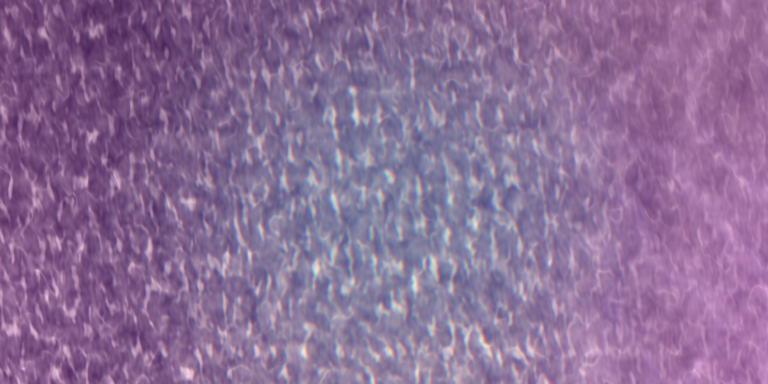
Write a Shadertoy shader that draws this texture.

```glsl
// Crinkled violet film with pale upright flecks and a blue-grey iridescent centre.

const vec3 LEFT_TOP = vec3(0.48, 0.32, 0.50);
const vec3 LEFT_LOW = vec3(0.58, 0.41, 0.59);
const vec3 RIGHT_TOP = vec3(0.61, 0.42, 0.59);
const vec3 RIGHT_LOW = vec3(0.67, 0.46, 0.66);
const vec3 CORE = vec3(0.53, 0.53, 0.64);
const vec3 CORE_LOW = vec3(0.61, 0.56, 0.66);
const vec3 CREASE_TINT = vec3(0.92, 0.92, 0.76);
const vec3 CORE_TINT = vec3(0.95, 0.95, 0.58);
const vec2 GLOW_CENTRE = vec2(1.04, 0.42);
const vec2 GLOW_RADIUS = vec2(0.54, 0.56);
const vec2 FRINGE_SHIFT = vec2(0.0045, 0.0020);
const float CREASE_MEAN = 0.17;
const float CONTRAST_LEFT = 0.46;
const float CONTRAST_RIGHT = 0.27;

vec2 hashDirection(vec2 cell) {
    vec3 h = fract(vec3(cell.xyx) * vec3(0.1031, 0.1030, 0.0973));
    h += dot(h, h.yzx + 33.33);
    float angle = 6.2832 * fract((h.x + h.y) * h.z);
    return vec2(cos(angle), sin(angle));
}

float gradientNoise(vec2 p) {
    vec2 i = floor(p), f = p - i;
    vec2 u = f * f * f * (f * (f * 6.0 - 15.0) + 10.0);
    vec2 e = vec2(1.0, 0.0);
    float a = dot(hashDirection(i), f);
    float b = dot(hashDirection(i + e.xy), f - e.xy);
    float c = dot(hashDirection(i + e.yx), f - e.yx);
    float d = dot(hashDirection(i + e.xx), f - e.xx);
    return mix(mix(a, b, u.x), mix(c, d, u.x), u.y);
}

// Smooth bright line along the zero contour of a noise value
float ridge(float n, float width) {
    n /= width;
    return 1.0 / (1.0 + n * n);
}

// Ragged cell walls, short upright flecks, dimples and grain
float creases(vec2 p, float softness) {
    vec2 q = p + 0.010 * vec2(gradientNoise(p * 14.0 + 3.7), gradientNoise(p * 14.0 + 51.3));
    q.x += 0.12 * q.y;
    float ragged = gradientNoise(q * vec2(46.0, 27.0) + 140.0);
    float grain = gradientNoise(q * vec2(95.0, 48.0) + 310.0);
    float walls = ridge(gradientNoise(q * vec2(17.0, 12.0) + 11.0) + 0.40 * ragged, 0.10)
                * smoothstep(-0.30, 0.35, gradientNoise(q * vec2(23.0, 15.0) + 70.0));
    float flecks = smoothstep(0.05, 0.55, gradientNoise(q * vec2(50.0, 18.0) + 29.0) + 0.25 * grain);
    float folds = gradientNoise(q * vec2(10.0, 7.0) + 200.0);
    float dimples = gradientNoise(q * vec2(27.0, 20.0) + 90.0);
    return 0.40 * walls + mix(0.62, 0.35, softness) * flecks
         + mix(0.14, 0.34, softness) * folds
         + 0.32 * dimples + 0.18 * ragged + 0.22 * grain;
}

void mainImage(out vec4 fragColor, in vec2 fragCoord) {
    vec2 uv = fragCoord / iResolution.xy;
    vec2 p = uv * vec2(2.0, 1.0);

    // Broad colour wash
    float drift = gradientNoise(p * 3.0 + 17.0);
    float rightness = smoothstep(0.35, 0.85, uv.x + 0.04 * drift);
    float topness = smoothstep(0.05, 0.95, uv.y);
    vec3 leftWash = mix(LEFT_LOW, LEFT_TOP, topness);
    vec3 rightWash = mix(RIGHT_LOW, RIGHT_TOP, topness * topness);
    vec3 color = mix(leftWash, rightWash, rightness);

    // Shaded band left of the glow, brighter right rim
    float band = (uv.x - 0.17) / 0.13;
    color -= vec3(0.045, 0.035, 0.035) * exp(-band * band);
    color += vec3(0.03, 0.03, 0.04) * smoothstep(0.85, 1.0, uv.x) * (1.0 - topness * topness);

    // Blue-grey glow, widening toward the lower edge
    vec2 g = (p - GLOW_CENTRE) / GLOW_RADIUS;
    g.y *= g.y < 0.0 ? 0.55 : 1.0;
    float glow = clamp(exp(-pow(dot(g, g), 1.3)) * (1.0 + 0.1 * drift), 0.0, 1.0);
    vec3 core = mix(CORE_LOW, CORE, smoothstep(0.0, 0.45, uv.y));
    color = mix(color, core, glow);

    // Creases, split by channel near the centre
    float softness = smoothstep(0.60, 0.88, uv.x);
    vec2 shift = FRINGE_SHIFT * (0.1 + 0.9 * glow);
    vec3 relief = vec3(creases(p - shift, softness),
                       creases(p, softness),
                       creases(p + shift, softness)) - CREASE_MEAN;
    float contrast = mix(CONTRAST_LEFT, CONTRAST_RIGHT, softness);
    contrast *= 1.0 - 0.25 * topness;
    color += mix(CREASE_TINT, CORE_TINT, glow) * relief * contrast;

    // Soft pale folds and shadow on the right
    float fold = ridge(gradientNoise(p * vec2(5.0, 4.0) + 43.0), 0.12);
    color += vec3(0.06, 0.06, 0.07) * (fold - 0.4) * softness;
    vec2 s = (p - vec2(1.67, 0.58)) / vec2(0.08, 0.22);
    color -= vec3(0.05, 0.06, 0.04) * exp(-dot(s, s));

    fragColor = vec4(clamp(color, 0.0, 1.0), 1.0);
}
```
